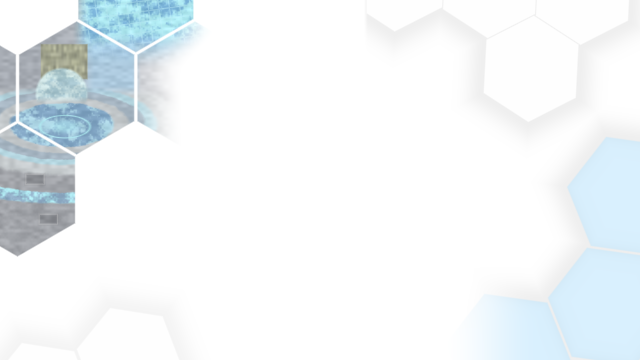
Write a Shadertoy shader that draws this background.

```glsl
// White backdrop framed by hexagons: a pale high-tech control room seen through
// a honeycomb at top left, soft white tiles, and light blue tiles at lower right.
// Tiles sit on hexagonal lattices; the room is built from ellipses and noise.

const float HEIGHT = 4.32;  // canvas height in layout units

float hash(vec2 c) {
    vec3 q = fract(c.xyx * 0.1031);
    q += dot(q, q.yzx + 33.33);
    return fract((q.x + q.y) * q.z);
}

float noise(vec2 p) {
    vec2 i = floor(p), f = fract(p);
    f = f * f * (3.0 - 2.0 * f);
    return mix(mix(hash(i), hash(i + vec2(1, 0)), f.x),
               mix(hash(i + vec2(0, 1)), hash(i + vec2(1, 1)), f.x), f.y);
}

vec2 turn(vec2 p, float degrees) {
    float a = radians(degrees);
    return vec2(cos(a) * p.x - sin(a) * p.y, sin(a) * p.x + cos(a) * p.y);
}

// Pointy-topped hexagon with the given inner radius
float hexagon(vec2 p, float radius) {
    p = abs(p);
    return max(p.x, dot(p, vec2(0.5, 0.866))) - radius;
}

float box(vec2 p, vec2 halfSize) {
    vec2 d = abs(p) - halfSize;
    return max(d.x, d.y);
}

float inside(float d, float blur) {
    return 1.0 - smoothstep(-blur, blur, d);
}

// Control room: wall, map display, round desks and a globe
vec3 controlRoom(vec2 p, float px) {
    float grain = noise(p * 8.0) * 0.5 + noise(p * 21.0) * 0.3 + noise(p * 47.0) * 0.2;
    vec3 cyan = vec3(0.69, 0.92, 0.95);
    vec3 col = mix(vec3(0.65, 0.67, 0.70), vec3(0.80, 0.81, 0.83), smoothstep(0.4, 2.0, p.x));
    float screen = smoothstep(0.9, 1.15, p.x) * (1.0 - smoothstep(1.58, 1.7, p.x));
    col = mix(col, vec3(0.66, 0.79, 0.88), 0.85 * screen);

    // Glowing map with a slightly slanted grid
    vec3 map = mix(vec3(0.46, 0.68, 0.83), cyan, smoothstep(0.25, 0.7, grain + 0.1 * (p.x - 1.5)));
    vec2 grid = abs(fract(turn(p, 8.0) * 8.0) - 0.5);
    map = mix(map, vec3(0.74, 0.93, 0.97), 0.4 * smoothstep(0.38, 0.49, max(grid.x, grid.y)));
    map = mix(map, vec3(0.67, 0.80, 0.90), 0.75 * smoothstep(0.35, 0.6, p.y));
    col = mix(col, map, smoothstep(0.85, 1.1, p.x) * (1.0 - smoothstep(0.45, 0.85, p.y)));

    // Striped wall panel
    vec3 panel = mix(vec3(0.55, 0.56, 0.49), vec3(0.73, 0.74, 0.63), noise(p * vec2(32, 12)));
    col = mix(col, panel, inside(box(p - vec2(0.77, 0.74), vec2(0.28, 0.21)), px));

    // Concentric desks and floor, from the centre outwards
    float ring = length((p - vec2(0.75, 1.5)) / vec2(1.0, 0.42)) + 0.06 * (grain - 0.5);
    vec3 desk = mix(vec3(0.50, 0.64, 0.76), vec3(0.68, 0.84, 0.90), smoothstep(0.35, 0.7, grain));
    desk = mix(desk, vec3(0.76, 0.78, 0.79), smoothstep(0.60, 0.66, ring));
    desk = mix(desk, vec3(0.65, 0.71, 0.76), smoothstep(0.78, 0.84, ring));
    desk = mix(desk, vec3(0.71, 0.84, 0.88), smoothstep(0.97, 1.02, ring));
    desk = mix(desk, vec3(0.78, 0.80, 0.81), smoothstep(1.1, 1.17, ring));
    desk = mix(desk, vec3(0.63, 0.64, 0.66), smoothstep(1.36, 1.5, ring));
    desk = mix(desk, mix(vec3(0.55, 0.66, 0.76), cyan, smoothstep(0.3, 0.7, grain)), smoothstep(1.9, 1.96, ring));
    desk = mix(desk, vec3(0.63, 0.64, 0.66) + 0.08 * (grain - 0.5), smoothstep(2.2, 2.28, ring));
    float halo = length((p - vec2(0.78, 1.52)) / vec2(1.0, 0.45));
    float line = inside(abs(halo - 0.30) - 0.01, 0.025) + 0.5 * inside(halo - 0.16, 0.08);
    desk = mix(desk, cyan, min(line, 1.0));
    col = mix(col, desk, smoothstep(1.02, 1.18, p.y));

    // Globe rising from the desk
    float globe = inside(length(p - vec2(0.74, 1.13)) - 0.31, 0.02) * (1.0 - smoothstep(1.14, 1.26, p.y));
    col = mix(col, mix(vec3(0.64, 0.77, 0.81), vec3(0.83, 0.92, 0.92), smoothstep(0.3, 0.7, grain)), 0.9 * globe);

    // Chairs with pale frames
    for (int k = 0; k < 2; k++) {
        float seat = box(p - vec2(0.42, 2.15) - float(k) * vec2(0.16, 0.48), vec2(0.11, 0.06));
        col = mix(col, vec3(0.53, 0.54, 0.56), inside(seat, 0.03));
        col = mix(col, vec3(0.82), 0.5 * inside(abs(seat) - 0.004, 0.012));
    }
    return col + 0.10 * (noise(p * vec2(14, 26)) - 0.5);
}

void mainImage(out vec4 fragColor, in vec2 fragCoord) {
    float px = HEIGHT / iResolution.y;
    vec2 p = vec2(fragCoord.x * px, HEIGHT - fragCoord.y * px);  // y runs down

    // White tiles: a row of three with one below, then a pair at lower left
    float white = 1e3;
    vec2 across = vec2(1.115, 0.08);
    for (int k = 0; k < 4; k++) {
        vec2 c = vec2(4.77, -0.26) + (k < 3 ? float(k) * across : across + turn(across, 60.0));
        white = min(white, hexagon(turn(p - c, -3.0), 0.553));
    }
    white = max(white, 4.40 - p.x);
    for (int k = 0; k < 2; k++) {
        vec2 c = vec2(1.55, 4.29) + float(k) * vec2(-1.06, 0.42);
        white = min(white, hexagon(turn(p - c, 21.0), 0.55));
    }

    // Blue tiles stepping round the lower right corner
    float blue = 1e3;
    vec2 centre = vec2(7.56, 2.35), stride = vec2(-0.23, 1.33);
    for (int k = 0; k < 3; k++) {
        blue = min(blue, hexagon(turn(p - centre, 22.0), 0.66));
        centre += stride;
        stride = turn(stride, 56.0);
    }

    // Soft shadows, weaker at lower left and absent where the blue dissolves
    float gap = max(min(white, blue), 0.0);
    float low = smoothstep(2.6, 3.4, p.y);
    float weight = p.x < 4.0 ? 0.65 : mix(1.0, smoothstep(5.5, 6.5, p.x), low);
    weight *= mix(smoothstep(4.36, 4.42, p.x), 1.0, low);
    vec3 col = vec3(1.0 - 0.065 * weight * exp(-24.0 * gap * gap));

    // Tile faces
    col = mix(col, vec3(0.998), inside(white, px));
    float tint = smoothstep(5.3, 6.5, p.x);
    vec3 face = mix(vec3(1), vec3(0.85, 0.94, 0.995), tint);
    face *= 1.0 - 0.025 * tint * exp(min(blue, 0.0) * 14.0);
    col = mix(col, face, inside(blue, px));

    // Honeycomb windows into the room; the right one fades out
    vec3 room = controlRoom(p, px);
    for (int r = -1; r <= 1; r++)
    for (int i = -1; i <= 1; i++) {
        if (r * (i + r) != 0) continue;
        vec2 c = vec2(0.92 + 1.42 * (float(i) + 0.5 * float(r)), 1.055 + 1.225 * float(r));
        float limit = 2.2 + 0.4 * (1.0 - smoothstep(0.3, 0.9, p.y));
        float fade = i == 1 && r == 0 ? 1.0 - smoothstep(limit - 0.65, limit, p.x) : 1.0;
        col = mix(col, room, fade * inside(hexagon(p - c, 0.69), px));
    }
    fragColor = vec4(col, 1.0);
}
```
